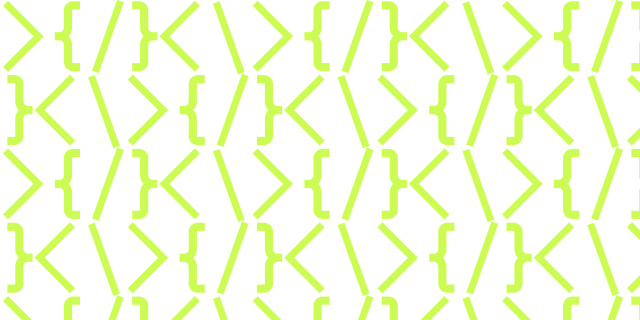
Give the GLSL for this pattern, as a Shadertoy shader.

```glsl
// Staggered rows of lime code symbols: chevrons, curly braces and slashes on white.

// Lengths are in design units; VIEW_H of them span the canvas height.
#define VIEW_H 384.0
#define PERIOD 299.5
#define ROW_PITCH 88.6
#define FIRST_ROW 43.5
#define LINE_W 8.5
#define BRACE_W 9.8
#define BRACE_HALF_H 42.0
#define CHEVRON_ARM 56.0
#define SLASH_HALF vec2(15.1, -42.5)
#define INK vec3(0.80, 0.99, 0.33)
#define PAPER vec3(1.0)

// Horizontal offset from the nearest copy of a glyph anchored at x0
float wrapX(float x, float x0) {
    return mod(x - x0 + 0.5 * PERIOD, PERIOD) - 0.5 * PERIOD;
}

// Right-pointing chevron with a mitred tip at the origin
float chevron(vec2 p) {
    p.y = abs(p.y);
    float across = abs(p.x + p.y) * 0.70711 - 0.5 * LINE_W;
    float along = (p.y - p.x) * 0.70711 - CHEVRON_ARM;
    return max(across, along);
}

// Square-ended bar centred on the origin
float bar(vec2 p, vec2 halfSpan) {
    float halfLen = length(halfSpan);
    vec2 dir = halfSpan / halfLen;
    float across = abs(dot(p, vec2(-dir.y, dir.x))) - 0.5 * LINE_W;
    return max(across, abs(dot(p, dir)) - halfLen);
}

// Opening brace with the end of its nub at the origin
float brace(vec2 p) {
    const float nubLen = 5.3, bendR = 10.5, cornerR = 6.0, armEnd = 30.2;
    float halfW = 0.5 * BRACE_W;
    p.y = abs(p.y);

    float nub = max(max(-p.x, p.x - nubLen), p.y - halfW);

    // Quarter bend from nub to stem, clipped with a slight overlap
    vec2 b = p - vec2(nubLen, bendR);
    float bend = max(abs(length(b) - bendR) - halfW, max(-b.x, b.y) - 1.0);

    // Stem and arm follow one rounded corner
    vec2 c = cornerR - vec2(p.x - nubLen - bendR, BRACE_HALF_H - halfW - p.y);
    float corner = length(max(c, 0.0)) + min(max(c.x, c.y), 0.0) - cornerR;
    float hook = max(abs(corner) - halfW, max(p.x - armEnd, bendR - p.y - 0.5));

    return min(nub, min(bend, hook));
}

// One full row of six repeating glyphs, centred on y = 0 with y down
float glyphRow(vec2 p) {
    float d = chevron(vec2(wrapX(p.x, 46.2), p.y));
    d = min(d, brace(vec2(wrapX(p.x, 65.8), p.y)));
    d = min(d, bar(vec2(wrapX(p.x, 129.5), p.y - 0.3), SLASH_HALF));
    d = min(d, brace(vec2(-wrapX(p.x, 188.8), p.y)));
    d = min(d, chevron(vec2(-wrapX(p.x, 197.2), p.y)));
    return min(d, bar(vec2(-wrapX(p.x, 274.6), p.y - 1.9), SLASH_HALF));
}

void mainImage(out vec4 fragColor, in vec2 fragCoord) {
    float pixel = VIEW_H / iResolution.y;
    vec2 p = vec2(fragCoord.x, iResolution.y - fragCoord.y) * pixel;

    // Slashes reach into adjacent rows; odd rows shift by half a period
    float nearest = floor((p.y - FIRST_ROW) / ROW_PITCH + 0.5);
    float d = VIEW_H;
    for (int i = -1; i <= 1; i++) {
        float row = nearest + float(i);
        float shift = 0.5 * PERIOD * mod(row, 2.0);
        d = min(d, glyphRow(p - vec2(shift, FIRST_ROW + row * ROW_PITCH)));
    }

    float coverage = clamp(0.5 - d / pixel, 0.0, 1.0);
    fragColor = vec4(mix(PAPER, INK, coverage), 1.0);
}
```
